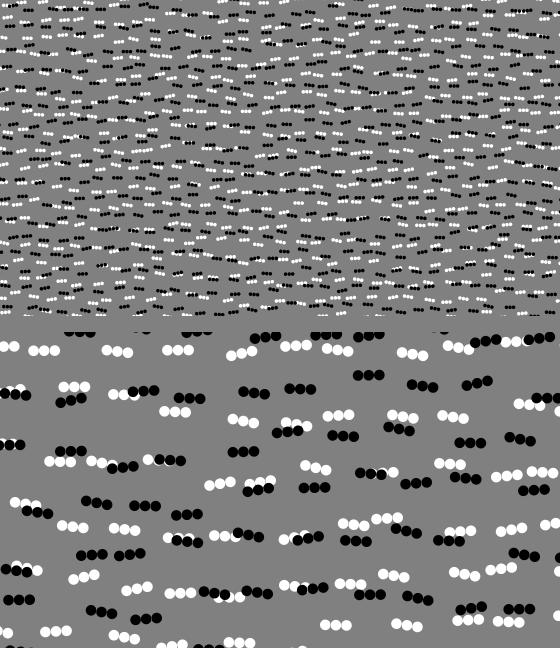
Top, the full canvas; bottom, a detail of the centre.
Give the GLSL for this pattern, as a Shadertoy shader.

```glsl
// Scattered rows of three touching dots, white ones beneath black ones, on grey.
// Each colour is its own jittered cell grid, as in cellular noise: every cell
// holds one nearly level triplet, and layered sines bend the grid lines.

vec3 hash3(vec2 cell, float seed) {
    vec3 p = fract(vec3(cell.xyx + seed) * vec3(0.1031, 0.1030, 0.0973));
    p += dot(p, p.yxz + 33.33);
    return fract((p.xxy + p.yzz) * p.zyx);
}

// Distance to the nearest of three dots lined up along x
float tripletDistance(vec2 p, float spacing, float radius) {
    p.x -= spacing * clamp(floor(p.x / spacing + 0.5), -1.0, 1.0);
    return length(p) - radius;
}

// Slow bending that hides the straight rows and columns
vec2 drift(vec2 cell, float seed) {
    return 0.15 * vec2(sin(cell.y * 2.4 + seed) + sin(cell.y * 1.1 + cell.x * 0.3),
                       sin(cell.x * 0.7 + seed) + sin(cell.x * 0.31 - cell.y * 0.9));
}

// Coverage by the triplets of one layer, with p in cells
float tripletLayer(vec2 p, float seed, float pixel) {
    vec2 home = floor(p);
    float nearest = 1.0;
    for (int y = -1; y <= 1; y++) {
        for (int x = -1; x <= 1; x++) {
            vec2 cell = home + vec2(x, y);
            vec3 rnd = hash3(cell, seed);
            vec2 centre = cell + 0.5 + (rnd.xy - 0.5) * vec2(0.46, 0.42) + drift(cell, seed);
            float tilt = (rnd.z - 0.5) * 0.46;
            float c = cos(tilt), s = sin(tilt);
            vec2 local = mat2(c, -s, s, c) * (p - centre);
            nearest = min(nearest, tripletDistance(local, 0.19, 0.095));
        }
    }
    return clamp(0.5 - nearest / pixel, 0.0, 1.0);
}

void mainImage(out vec4 fragColor, in vec2 fragCoord) {
    // Seventeen cells fill the canvas height
    float pixel = 17.0 / iResolution.y;
    vec2 p = fragCoord * pixel;

    vec3 color = vec3(0.502);
    color = mix(color, vec3(1.0), tripletLayer(p + vec2(40.3, 20.6), 17.0, pixel));
    color = mix(color, vec3(0.0), tripletLayer(p + vec2(90.0, 70.1), 53.0, pixel));
    fragColor = vec4(color, 1.0);
}
```
